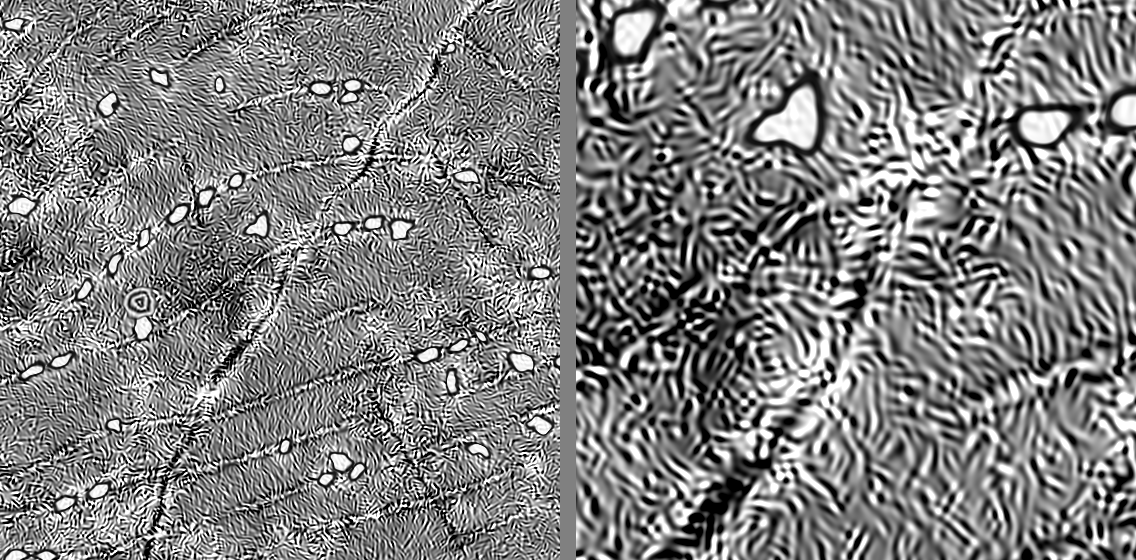
Left: the whole. Right: its middle third, enlarged.
A Shadertoy shader for this texture:

```glsl
// Grey micrograph of fibrous tissue: fine striated grain (Gabor noise) crossed by
// beaded fibril borders, a ragged oblique seam, dark patches and pale vesicles.
// Borders are level sets of one arching field, which also steers the grain.

float hash(vec2 p) {
    vec3 q = fract(p.xyx * 0.1031);
    q += dot(q, q.yzx + 33.33);
    return fract((q.x + q.y) * q.z);
}

vec2 hash2(vec2 p) {
    return vec2(hash(p), hash(p + 71.7));
}

float noise(vec2 p) {
    vec2 i = floor(p), f = fract(p);
    f = f * f * (3.0 - 2.0 * f);
    return mix(mix(hash(i), hash(i + vec2(1, 0)), f.x),
               mix(hash(i + vec2(0, 1)), hash(i + vec2(1, 1)), f.x), f.y);
}

// Band-limited grain: short waves that share a direction as coherence rises
float grain(vec2 p, float angle, float coherence) {
    p *= 70.0;
    float sum = 0.0;
    for (int k = 0; k < 18; k++) {
        vec2 cell = floor(p) + vec2(k % 3 - 1, (k / 3) % 3 - 1);
        vec2 seed = cell + float(k / 9) * 157.0;
        vec2 d = p - cell - hash2(seed), r = hash2(seed + 313.0);
        float a = angle + (r.x - 0.5) * 3.14 * (1.0 - coherence);
        float wave = dot(d, vec2(cos(a), sin(a))) * mix(7.0, 14.0, r.y);
        sum += exp(-4.5 * dot(d, d)) * cos(wave + 6.28 * hash(seed + 511.0));
    }
    return sum;
}

// Height field whose level lines rise to the right and arch over at the top
float fibril(vec2 p) {
    float arch = smoothstep(0.3, 1.0, p.y) * p.x * (0.9 - p.x);
    return p.y - 0.3 * p.x - arch + 0.05 * noise(p * 5.0);
}

float ellipse(vec2 q, vec2 r) {
    return (length(q / r) - 1.0) * min(r.x, r.y);
}

float segment(vec2 p, vec2 a, vec2 b) {
    vec2 d = b - a;
    return length(p - a - d * clamp(dot(p - a, d) / dot(d, d), 0.0, 1.0));
}

// Distance to loose vesicles of mixed size scattered over a jittered grid
float scattered(vec2 p) {
    p += 0.016 * (vec2(noise(p * 38.0), noise(p * 38.0 + 60.0)) - 0.5);
    float dist = 1.0;
    for (int k = 0; k < 9; k++) {
        vec2 cell = floor(p * 9.0) + vec2(k % 3 - 1, k / 3 - 1);
        vec2 r = hash2(cell + 19.0);
        vec2 q = p - (cell + 0.15 + 0.7 * hash2(cell)) / 9.0;
        float a = r.y * 6.28;
        q = mat2(cos(a), sin(a), -sin(a), cos(a)) * q;
        if (r.x < 0.24) dist = min(dist, ellipse(q, vec2(0.007 + 0.06 * r.x, 0.007 + 0.03 * r.x)));
    }
    return dist;
}

void mainImage(out vec4 fragColor, in vec2 fragCoord) {
    vec2 p = fragCoord / iResolution.y;
    vec2 wobble = vec2(noise(p * 70.0), noise(p * 70.0 + 40.0)) - 0.5;
    vec2 w = p + 0.009 * wobble;

    // Fibril borders: signed distance, direction and broken stretches
    float h = fibril(w), e = 0.002;
    vec2 slope = vec2(fibril(w + vec2(e, 0)) - h, fibril(w + vec2(0, e)) - h) / e;
    float id = floor(h * 11.0 + 0.5);
    float across = (h - id / 11.0) / max(length(slope), 0.3);
    vec2 along = normalize(vec2(slope.y, -slope.x));
    float present = smoothstep(0.3, 0.6, noise(vec2(p.x * 8.0, id * 7.3)));
    float border = present * exp(-pow(across / 0.011, 2.0));

    // Oblique seam and thin tears
    float seam = w.x - 0.26 - 0.35 * p.y - 0.27 * p.y * p.y + 0.05 * (noise(p * 13.0) - 0.5);
    float tear = min(segment(w, vec2(0.77, 0.73), vec2(0.88, 0.56)),
                 min(segment(w, vec2(0.33, 0.72), vec2(0.36, 0.6)),
                     segment(w, vec2(0.66, 0.3), vec2(0.82, 0.03))));
    float seamZone = max(exp(-pow(seam / 0.025, 2.0)), 0.6 * exp(-pow(tear / 0.018, 2.0)));

    // Dark patches and rough, unstriated clusters
    float dark = exp(-pow(length(w - vec2(0.4, 0.48)) / 0.085, 2.0))
               + exp(-pow(length(w - vec2(0.01, 0.53)) / 0.07, 2.0));
    float rough = smoothstep(0.5, 0.78, 0.6 * noise(p * 7.0 + 3.0) + 0.4 * noise(p * 21.0));
    rough = clamp(rough + seamZone + 0.7 * dark + 0.6 * border, 0.0, 1.0);

    // Grain over a mid grey, with blotches that grow in the rough parts
    float angle = atan(along.y, along.x) + 1.8 * (noise(p * 3.5 + 9.0) - 0.5);
    float g = grain(p, angle, 0.65 * (1.0 - rough) * smoothstep(0.25, 0.65, noise(p * 5.0 + 21.0)));
    float blotch = noise(p * 24.0 + 5.0) + noise(p * 55.0 + 15.0) - 1.0;
    float shade = 0.5 + (0.38 + 0.24 * rough) * g + 0.06 * rough - 0.2 * dark;
    shade += (0.1 + 0.32 * rough) * blotch;

    // Beaded bright core with dark flanks, then dark streaks in seam and tears
    float bead = 0.5 + 0.5 * cos(p.x * 400.0 + 9.0 * noise(p * 30.0));
    shade += present * 0.5 * bead * exp(-pow(across / 0.0035, 2.0));
    shade -= present * 0.3 * exp(-pow((abs(across) - 0.0075) / 0.0035, 2.0));
    shade -= 0.9 * noise(p * 45.0) * exp(-pow(seam / 0.005, 2.0));
    shade += 0.25 * exp(-pow((abs(seam) - 0.013) / 0.006, 2.0));
    shade -= 0.6 * exp(-pow(tear / 0.003, 2.0));

    // Vesicles: strung in pairs along the borders, plus loose ones
    float x = w.x * 18.0 + id * 0.37;
    vec2 key = vec2(floor(x), id);
    float offset = (fract(x) - 0.45 - 0.1 * hash(key + 5.0)) / (18.0 * max(along.x, 0.5));
    float vesicle = scattered(w);
    if (hash(vec2(floor(key.x / 2.0), id)) < 0.2)
        vesicle = min(vesicle, ellipse(vec2(offset, across), vec2(0.012 + 0.006 * hash(key + 8.0), 0.0085)));
    shade += 0.2 * exp(-pow((vesicle - 0.011) / 0.005, 2.0));
    shade = mix(shade, 0.03, 0.9 * (1.0 - smoothstep(0.003, 0.0065, vesicle)));
    shade = mix(shade, 0.96 + 0.08 * g, 1.0 - smoothstep(-0.001, 0.002, vesicle));

    // Concentric ring body
    float radius = length(w - vec2(0.25, 0.46));
    float rings = 0.5 + 0.5 * cos(radius * 520.0);
    shade = mix(shade, rings, 0.85 * (1.0 - smoothstep(0.027, 0.032, radius)));

    fragColor = vec4(vec3(clamp(shade, 0.0, 1.0)), 1.0);
}
```
